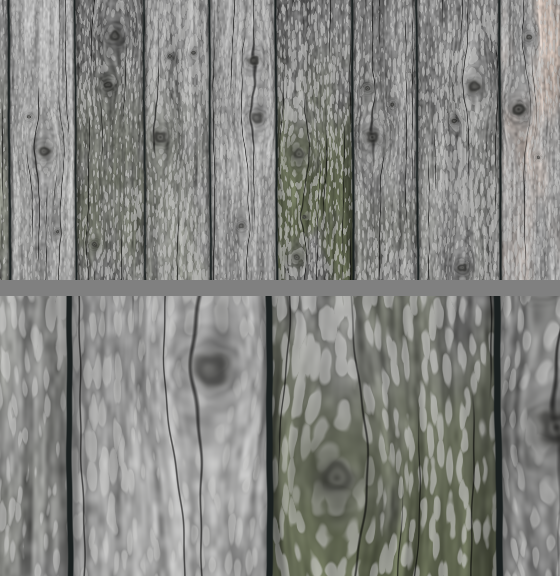
Top, the full canvas; bottom, a detail of the centre.
Give the GLSL for this texture, as a WebGL 2 fragment shader.

```glsl
#version 300 es
precision highp float;
// Weathered grey fence boards, upright, split by narrow dark gaps.
// Stretched noise gives the grain, which bends round knots; cellular noise
// gives the pale flakes, and layered sines the wander of gaps and cracks.
uniform vec2 u_resolution;
out vec4 fragColor;

// Lengths are in canvas heights; the canvas is two wide and one high.
const int GAPS = 8;
const int KNOTS = 3;
const float GAP_X[GAPS] = float[](0.033, 0.270, 0.516, 0.750, 0.987, 1.260, 1.490, 1.786);
// Per board: tone, moss, flaking, height of the main knot
const vec4 BOARD[GAPS + 1] = vec4[](
  vec4(0.50, 0.35, 0.30, 0.26), vec4(0.63, 0.04, 0.30, 0.46),
  vec4(0.48, 0.45, 0.48, 0.87), vec4(0.57, 0.28, 0.62, 0.51),
  vec4(0.61, 0.02, 0.45, 0.58), vec4(0.44, 0.95, 0.60, 0.45),
  vec4(0.53, 0.16, 0.48, 0.51), vec4(0.51, 0.10, 0.62, 0.69),
  vec4(0.67, 0.00, 0.45, 0.61));
const float GAP_HALF_WIDTH = 0.0032;
const float MAIN_KNOT = 0.027;
const float CRACK_COLUMNS = 42.0;
const vec3 GAP_COLOR = vec3(0.10, 0.125, 0.125);
const vec3 FLAKE_COLOR = vec3(0.75, 0.75, 0.745);
const vec3 MOSS_COLOR = vec3(0.35, 0.38, 0.27);
const vec3 KNOT_COLOR = vec3(0.25, 0.25, 0.24);
const vec3 WARM_TINT = vec3(1.07, 0.99, 0.94);

float hash(vec2 p) {
  vec3 q = fract(p.xyx * 0.1031);
  q += dot(q, q.yzx + 33.33);
  return fract((q.x + q.y) * q.z);
}

float noise(vec2 p) {
  vec2 i = floor(p), f = fract(p);
  f = f * f * (3.0 - 2.0 * f);
  return mix(mix(hash(i), hash(i + vec2(1, 0)), f.x),
             mix(hash(i + vec2(0, 1)), hash(i + vec2(1, 1)), f.x), f.y);
}

float layered(vec2 p) {
  return 0.55 * noise(p) + 0.3 * noise(p * 2.1 + 5.0) + 0.15 * noise(p * 4.3 + 9.0);
}

// Distance to the nearest scattered cell centre
float cells(vec2 p) {
  vec2 base = floor(p);
  float nearest = 2.0;
  for (int y = -1; y <= 1; y++)
    for (int x = -1; x <= 1; x++) {
      vec2 c = base + vec2(x, y);
      nearest = min(nearest, length(c + vec2(hash(c), hash(c + 71.0)) - p));
    }
  return nearest;
}

float wander(float y, float seed) {
  return sin(y * 9.0 + seed * 2.3) + 0.5 * sin(y * 31.0 + seed * 5.1) + 0.3 * sin(y * 83.0 + seed);
}

void main() {
  vec2 p = gl_FragCoord.xy / u_resolution * vec2(2.0, 1.0);
  float aa = 1.0 / u_resolution.y;

  // Boards and the gaps between them
  int board = 0;
  float gap = 1.0;
  for (int i = 0; i < GAPS; i++) {
    float seed = float(i);
    float d = p.x - GAP_X[i] - 0.0009 * wander(p.y, seed) - 0.006 * (0.5 - p.y);
    if (d > 0.0) board = i + 1;
    gap = min(gap, abs(d) - GAP_HALF_WIDTH * (0.75 + 0.6 * hash(vec2(seed, 3.0))));
  }
  float left = board > 0 ? GAP_X[board - 1] : -0.2;
  float right = board < GAPS ? GAP_X[board] : 2.05;
  vec4 wood = BOARD[board];
  float id = float(board);

  // Knots: dark ringed cores that push the grain aside
  float bend = 0.0, core = 0.0, halo = 0.0, rings = 0.0;
  for (int k = 0; k < KNOTS; k++) {
    vec2 key = vec2(id * 7.0 + 2.0, float(k) * 13.0 + 5.0);
    float size = k == 0 ? MAIN_KNOT : 0.008 + 0.015 * hash(key + 40.0);
    vec2 center = vec2(mix(left, right, 0.22 + 0.56 * hash(key)), k == 0 ? wood.w : hash(key + 20.0));
    vec2 d = (p - center) / size;
    float r = length(d * vec2(0.95, 1.05)) + 0.35 * (noise(d * 1.7 + key) - 0.5);
    bend += d.x * size * 0.75 * exp(-dot(d * d, vec2(0.16, 0.05)));
    core = max(core, smoothstep(1.15, 0.55, r) * (0.55 + 0.45 * hash(key + 60.0)));
    halo = max(halo, exp(-0.22 * r * r));
    rings += sin(r * 9.0) * exp(-0.3 * r * r);
  }

  // Grain: fine fibres over broad weathering
  vec2 g = vec2(p.x - bend, p.y) + id * vec2(17.3, 7.1);
  g.x += 0.004 * (noise(g * vec2(5.0, 4.0)) - 0.5);
  float fibre = 0.45 * noise(g * vec2(135.0, 6.0)) + 0.3 * noise(g * vec2(62.0, 2.5))
              + 0.25 * noise(g * vec2(185.0, 24.0));
  float weather = layered(g * vec2(7.0, 3.0));
  float speckle = noise(g * vec2(150.0, 75.0));
  float tone = wood.x * 0.95 + 0.42 * (fibre - 0.5) + 0.22 * (weather - 0.5) + 0.16 * (speckle - 0.5);
  tone += 0.05 * rings - 0.09 * halo;
  vec3 color = vec3(tone);
  if (board == GAPS) color *= mix(vec3(1.0), WARM_TINT, smoothstep(0.25, 0.65, weather));

  // Moss thickens towards the foot of the boards
  float damp = smoothstep(0.95, 0.25, p.y) * smoothstep(0.2, 0.65, layered(g * vec2(11.0, 5.0) + 30.0));
  color = mix(color, MOSS_COLOR * (0.55 + 0.9 * fibre), wood.y * damp * 0.85);

  // Pale flakes gather in ragged patches
  float cover = wood.z * layered(g * vec2(13.0, 4.5) + 60.0) * 1.2;
  float ragged = cells(g * vec2(78.0, 22.0)) + 0.35 * (speckle - 0.5);
  float flake = smoothstep(0.09, -0.09, ragged - cover) * (1.0 - halo * 0.7);
  color = mix(color, FLAKE_COLOR * (0.85 + 0.3 * fibre), flake * 0.65);

  // Long drying cracks, at most one to a column
  float column = floor(g.x * CRACK_COLUMNS);
  float seed = hash(vec2(column, id + 11.0));
  float offset = abs(fract(g.x * CRACK_COLUMNS) - 0.5 - 0.08 * wander(p.y, seed * 40.0)) / CRACK_COLUMNS;
  float span = smoothstep(0.55, 0.7, noise(vec2(column * 3.7, p.y * 3.0 + seed * 50.0)));
  float crack = smoothstep(0.0012 + aa * 0.5, 0.0, offset) * span * step(0.45, seed);
  color *= 1.0 - 0.6 * crack;

  // Knot cores, worn edges, then the gaps
  color = mix(color, KNOT_COLOR * (0.75 + 0.5 * fibre + 0.2 * rings), core * 0.85);
  color *= mix(0.72, 1.0, smoothstep(0.0, 0.014, gap + 0.006 * (fibre - 0.5)));
  color = mix(GAP_COLOR, color, smoothstep(-aa, aa, gap));
  fragColor = vec4(clamp(color, 0.0, 1.0), 1.0);
}
```
